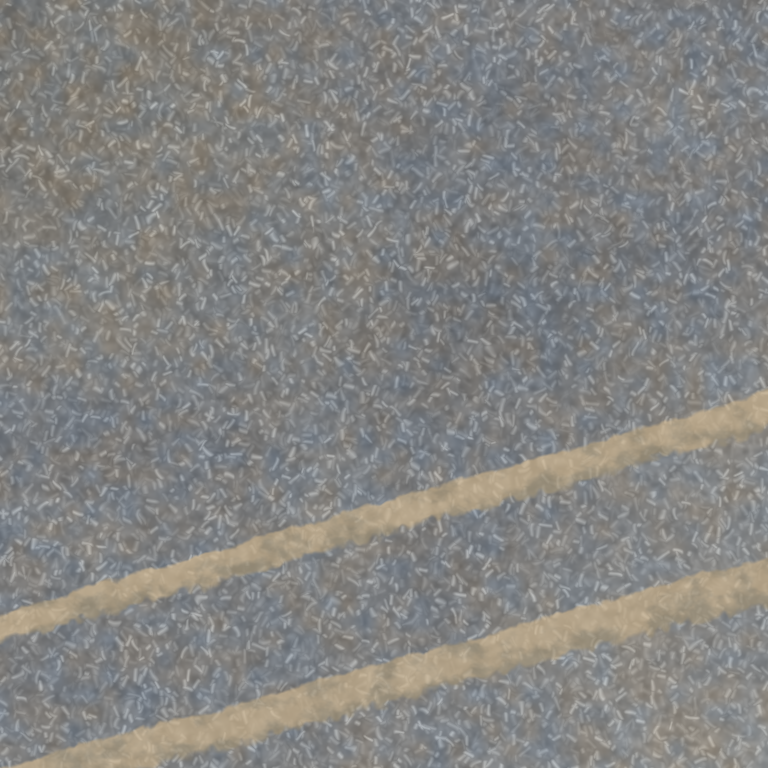
Give the GLSL for this texture, as a Shadertoy shader.

```glsl
// Speckled grey asphalt crossed by two worn, sloping tan paint lines.

const vec3 ASPHALT_COOL = vec3(0.462, 0.470, 0.480);
const vec3 ASPHALT_WARM = vec3(0.485, 0.478, 0.460);
const vec3 GRAIN_TINT   = vec3(0.98, 1.0, 0.985);
const vec3 PAINT_LIGHT  = vec3(0.735, 0.665, 0.555);
const vec3 PAINT_WORN   = vec3(0.585, 0.550, 0.475);

// Lines: height at the left edge, slope, half thickness at left and right
const vec4 UPPER_LINE = vec4(0.183, 0.283, 0.019, 0.025);
const vec4 LOWER_LINE = vec4(-0.025, 0.270, 0.026, 0.031);

const float GRAIN_CELLS  = 74.0;
const float GRAIN_LIGHT  = 0.20;
const float GRAIN_RADIUS = 0.15;
const float PIT_DEPTH    = 0.13;
const float EDGE_WOBBLE  = 0.014;

float hash(vec2 p) {
    vec3 q = fract(vec3(p.xyx) * 0.1031);
    q += dot(q, q.yzx + 33.33);
    return fract((q.x + q.y) * q.z);
}

float noise(vec2 p) {
    vec2 cell = floor(p), f = fract(p);
    f = f * f * (3.0 - 2.0 * f);
    float low  = mix(hash(cell), hash(cell + vec2(1, 0)), f.x);
    float high = mix(hash(cell + vec2(0, 1)), hash(cell + vec2(1, 1)), f.x);
    return mix(low, high, f.y);
}

float fbm(vec2 p) {
    float sum = 0.0, amp = 0.5;
    for (int i = 0; i < 4; i++) {
        sum += amp * noise(p);
        p = mat2(1.6, 1.2, -1.2, 1.6) * p + 7.3;
        amp *= 0.5;
    }
    return sum / 0.9375;
}

float segmentDistance(vec2 p, vec2 halfAxis) {
    float t = clamp(dot(p, halfAxis) / dot(halfAxis, halfAxis), -1.0, 1.0);
    return length(p - halfAxis * t);
}

// Short bent flecks, one per cell, mostly upright; returns brightness
float flecks(vec2 uv, float seed, float pixel) {
    vec2 p = uv * GRAIN_CELLS + seed;
    p += 0.5 * (vec2(noise(p * 0.9), noise(p * 0.9 + 41.0)) - 0.5);
    vec2 home = floor(p);
    float light = 0.0;
    float soft = 0.13 + pixel * GRAIN_CELLS * 0.5;
    for (int y = -1; y <= 1; y++)
    for (int x = -1; x <= 1; x++) {
        vec2 cell = home + vec2(x, y);
        float pick = hash(cell + 3.7);
        vec2 center = cell + vec2(hash(cell + 11.3), hash(cell + 23.9));
        float angle = 1.75 + 2.6 * (hash(cell + 37.1) - 0.5);
        float reach = mix(0.08, 0.46, hash(cell + 51.7));
        float d = segmentDistance(p - center, reach * vec2(cos(angle), sin(angle)));
        float body = 1.0 - smoothstep(-soft, soft, d - GRAIN_RADIUS);
        light = max(light, body * mix(0.15, 1.0, pick * pick));
    }
    return light;
}

// x: paint coverage, y: position across the line (-1 lower, 1 upper)
vec2 paintLine(vec2 uv, vec4 line, float seed, float pixel) {
    float across = (uv.y - line.x - line.y * uv.x) * inversesqrt(1.0 + line.y * line.y);
    float halfWidth = mix(line.z, line.w, uv.x) * 0.92;
    float wobble = fbm(uv * vec2(38.0, 30.0) + seed) - 0.5;
    float chips = noise(uv * 105.0 + seed) - 0.5;
    float lowerSide = smoothstep(0.3, -0.8, across / halfWidth);
    float d = abs(across) - halfWidth + EDGE_WOBBLE * wobble
            + mix(0.003, 0.011, lowerSide) * chips;
    float soft = mix(0.0022, 0.0045, lowerSide) + pixel * 0.5;
    return vec2(1.0 - smoothstep(-soft, soft, d), across / halfWidth);
}

vec3 paintColor(vec2 uv, float across, float grain) {
    float wear = fbm(uv * vec2(34.0, 46.0) + 5.0);
    float worn = smoothstep(0.42, 0.85, wear + 0.28 * smoothstep(0.1, -1.1, across));
    vec3 color = mix(PAINT_LIGHT, PAINT_WORN, 0.85 * worn);
    return color + 0.06 * (grain - 0.3) + 0.06 * (noise(uv * 85.0) - 0.5);
}

vec3 asphalt(vec2 uv, float grain) {
    // Broad warm, dark and pale regions
    float warmth = exp(-9.0 * dot(uv - vec2(0.12, 0.85), uv - vec2(0.12, 0.85)));
    float pale = smoothstep(0.75, 1.5, uv.x + 0.55 - uv.y);
    float corner = exp(-14.0 * dot(uv - vec2(0.0, 1.0), uv - vec2(0.0, 1.0)));
    vec2 band = (uv - vec2(0.62, 0.61)) * vec2(3.2, 9.0);
    float blotch = fbm(uv * 7.0 + 2.0);
    vec3 color = mix(ASPHALT_COOL, ASPHALT_WARM, clamp(warmth + pale * 0.7 + blotch - 0.5, 0.0, 1.0));
    color += 0.05 * (blotch - 0.5) + 0.05 * pale - 0.03 * corner - 0.025 * exp(-dot(band, band));

    // Pits between stones, then bright flecks with a faint colour drift
    float pits = noise(uv * 95.0 + 17.0) * 0.6 + noise(uv * 160.0) * 0.4;
    color += PIT_DEPTH * (pits - 0.5);
    vec3 drift = vec3(0.05, 0.0, -0.06) * (noise(uv * 42.0 + 9.0) - 0.5);
    float contrast = GRAIN_LIGHT * mix(0.75, 1.2, fbm(uv * 10.0 + 30.0));
    return color + grain * contrast * GRAIN_TINT + drift;
}

void mainImage(out vec4 fragColor, in vec2 fragCoord) {
    vec2 uv = fragCoord / iResolution.xy;
    float pixel = 1.0 / iResolution.y;
    float grain = max(flecks(uv, 0.0, pixel), flecks(uv, 131.4, pixel));

    vec3 color = asphalt(uv, grain);
    vec2 upper = paintLine(uv, UPPER_LINE, 3.0, pixel);
    vec2 lower = paintLine(uv, LOWER_LINE, 19.0, pixel);
    color = mix(color, paintColor(uv, upper.y, grain), upper.x * 0.95);
    color = mix(color, paintColor(uv, lower.y, grain), lower.x * 0.92);
    fragColor = vec4(clamp(color, 0.0, 1.0), 1.0);
}
```
